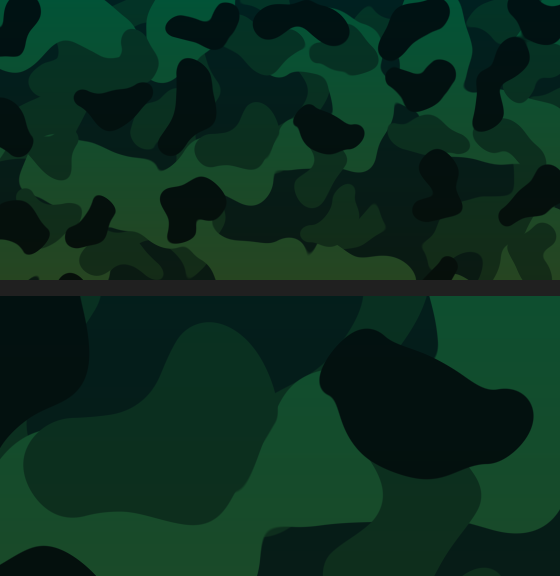
Top, the full canvas; bottom, a detail of the centre.
This pattern is drawn by a Shadertoy shader. Its source:

```glsl
// Woodland camouflage: layered organic blobs, teal green at the top fading to olive below.

// Each tone as a vertical gradient
const vec3 LIGHT_TOP = vec3(0.005, 0.325, 0.215), LIGHT_BOTTOM = vec3(0.15, 0.27, 0.13);
const vec3 MID_TOP   = vec3(0.010, 0.200, 0.150), MID_BOTTOM   = vec3(0.08, 0.17, 0.09);
const vec3 DARK_TOP  = vec3(0.000, 0.125, 0.125), DARK_BOTTOM  = vec3(0.04, 0.10, 0.07);
const vec3 BLACK_TOP = vec3(0.000, 0.070, 0.075), BLACK_BOTTOM = vec3(0.025, 0.06, 0.04);

// Layers: cell size in canvas heights; half length and radius in cells; share of cells filled
const vec4 DARK_LAYER   = vec4(0.40, 0.38, 0.27, 1.00);
const vec4 LIGHT_LAYER  = vec4(0.44, 0.36, 0.23, 1.00);
const vec4 ACCENT_LAYER = vec4(0.35, 0.27, 0.14, 0.85);
const vec4 BLACK_LAYER  = vec4(0.37, 0.29, 0.14, 0.90);

const float TILT = 0.6;         // mean direction of the blobs, in radians
const float TILT_SPREAD = 2.0;  // full range of directions
const float JITTER = 0.55;      // scatter of blob centres, in cells
const float BEND = 0.45;        // sideways bend, relative to the half length
const float BLEND = 0.09;       // rounding where lobes meet, in cells
const float WARP = 0.017;       // waviness of the outlines, in canvas heights

vec4 hash4(vec2 cell, float seed) {
    vec4 q = vec4(dot(cell, vec2(127.1, 311.7)), dot(cell, vec2(269.5, 183.3)),
                  dot(cell, vec2(419.2, 371.9)), dot(cell, vec2(97.3, 233.1)));
    return fract(sin(q + seed * 17.31) * 43758.55);
}

float smoothMin(float a, float b, float k) {
    float h = max(k - abs(a - b), 0.0) / k;
    return min(a, b) - 0.25 * h * h * k;
}

// Capsule whose radius eases from ra to rb
float taperedCapsule(vec2 p, vec2 a, vec2 b, float ra, float rb) {
    vec2 ab = b - a;
    float h = clamp(dot(p - a, ab) / dot(ab, ab), 0.0, 1.0);
    return length(p - a - h * ab) - mix(ra, rb, smoothstep(0.0, 1.0, h));
}

// Bent limb of two capsules with uneven lobes
float blob(vec2 p, vec4 pose, vec4 size, float halfLength, float radius) {
    float angle = TILT + TILT_SPREAD * (pose.z - 0.5);
    vec2 axis = vec2(cos(angle), sin(angle));
    vec2 reach = axis * halfLength * mix(0.7, 1.15, size.w);
    vec2 elbow = vec2(-axis.y, axis.x) * halfLength * BEND * (2.0 * pose.w - 1.0);
    vec3 r = radius * mix(vec3(0.65), vec3(1.4), size.xyz);
    return smoothMin(taperedCapsule(p, -reach - elbow, elbow, r.x, r.y),
                     taperedCapsule(p, elbow, reach - elbow, r.y, r.z), BLEND);
}

// Signed distance to the scattered blobs of one layer, in canvas heights
float blobLayer(vec2 p, vec4 layer, float seed) {
    vec2 q = p / layer.x + seed * vec2(3.37, 5.71);
    vec2 home = floor(q);
    float d = 1.0;
    for (int j = -1; j <= 1; j++)
    for (int i = -1; i <= 1; i++) {
        vec2 cell = home + vec2(i, j);
        vec4 pose = hash4(cell, seed);
        vec4 size = hash4(cell, seed + 4.7);
        if (hash4(cell, seed + 9.2).x > layer.w) continue;
        vec2 centre = cell + 0.5 + JITTER * (pose.xy - 0.5);
        d = smoothMin(d, blob(q - centre, pose, size, layer.y, layer.z), BLEND);
    }
    return d * layer.x;
}

// Layered sines that make the outlines wander
vec2 warp(vec2 p, float seed) {
    p += WARP * sin(p.yx * vec2(13.0, 15.0) + seed * vec2(2.1, 3.4));
    return p + 0.35 * WARP * sin(p.yx * vec2(33.0, 29.0) + p * 11.0 + seed);
}

float coverage(vec2 p, vec4 layer, float seed) {
    float edge = 0.8 / iResolution.y;
    return 1.0 - smoothstep(-edge, edge, blobLayer(warp(p, seed), layer, seed));
}

void mainImage(out vec4 fragColor, in vec2 fragCoord) {
    vec2 p = fragCoord / iResolution.y;

    // Tones at this height
    vec3 light = mix(LIGHT_BOTTOM, LIGHT_TOP, p.y);
    vec3 mid   = mix(MID_BOTTOM, MID_TOP, p.y);
    vec3 dark  = mix(DARK_BOTTOM, DARK_TOP, p.y);
    vec3 black = mix(BLACK_BOTTOM, BLACK_TOP, p.y);

    // Large patches first, small dark limbs last
    vec3 color = mid;
    color = mix(color, dark,  coverage(p, DARK_LAYER, 1.0));
    color = mix(color, light, coverage(p, LIGHT_LAYER, 2.0));
    color = mix(color, mid,   coverage(p, ACCENT_LAYER, 3.0));
    color = mix(color, black, coverage(p, BLACK_LAYER, 4.0));

    fragColor = vec4(color, 1.0);
}
```
